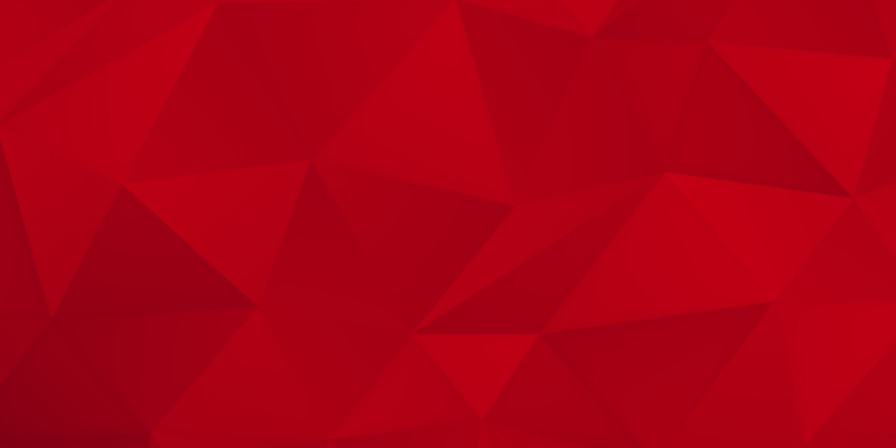
Reproduce this background procedurally as a Shadertoy shader.

```glsl
// Low-poly red backdrop: a triangular lattice with level rows and jittered
// corners. Each facet gets its own shade, a slight linear gradient and soft
// edge shadows; the lower left corner is darker.

#define CELL 0.37          // lattice step, in canvas heights
#define JITTER 0.58        // full range of corner displacement, in cells
#define FLIP_SHARE 0.18    // share of cells split along the long diagonal
#define SOFTNESS 0.003     // half width of facet edges, in canvas heights
#define SHADE_LOW 0.652    // red level of the darkest common facet
#define SHADE_HIGH 0.757   // red level of the brightest facet
#define GRADIENT 0.12      // shade change per canvas height inside a facet
#define EDGE_SHADOW 0.03   // strongest darkening along a facet edge
#define EDGE_FALL 75.0     // how fast edge shadows fade
#define CORNER_DARK 0.27   // darkening at the lower left corner
#define CORNER_FALL 3.2    // how fast that darkening fades
#define BLUE 0.078         // constant blue level

// Lattice to canvas: rows are level, each shifted by half a step
const mat2 LATTICE = CELL * mat2(1.0, 0.0, 0.5, 0.85);

float hash(vec2 p) {
    return fract(sin(dot(p, vec2(127.1, 311.7))) * 43758.5453);
}

// Jittered lattice corner, in canvas heights
vec2 corner(vec2 id) {
    return LATTICE * (id + JITTER * (vec2(hash(id), hash(id + 51.7)) - 0.5));
}

// Signed distance to the line a-b, positive on its left
float sideDistance(vec2 p, vec2 a, vec2 b) {
    vec2 e = b - a, q = p - a;
    return (e.x * q.y - e.y * q.x) / max(length(e), 1e-4);
}

// Red level of one facet at point p
float facetShade(vec2 p, vec2 centre, float inside, vec2 seed) {
    float shade = mix(SHADE_LOW, SHADE_HIGH, hash(seed));
    shade -= 0.07 * step(0.96, hash(seed + 9.2));
    float angle = 6.2832 * hash(seed + 3.1);
    shade += GRADIENT * dot(p - centre, vec2(cos(angle), sin(angle)));
    float shadow = hash(seed + 6.4);
    shade -= EDGE_SHADOW * shadow * shadow * exp(-max(inside, 0.0) * EDGE_FALL);
    return shade - CORNER_DARK * exp(-CORNER_FALL * length(mix(centre, p, 0.3)));
}

// Adds a counter-clockwise triangle: x sums weighted shade, y sums weight
void addFacet(inout vec2 total, vec2 p, vec2 a, vec2 b, vec2 c, vec2 seed, float soft) {
    float inside = min(sideDistance(p, a, b),
                       min(sideDistance(p, b, c), sideDistance(p, c, a)));
    float weight = smoothstep(-soft, soft, inside);
    float shade = facetShade(p, (a + b + c) / 3.0, inside, seed);
    total += weight * vec2(shade, 1.0);
}

void mainImage(out vec4 fragColor, in vec2 fragCoord) {
    vec2 p = fragCoord / iResolution.y;
    vec2 home = floor(inverse(LATTICE) * p);
    float soft = max(SOFTNESS, 0.75 / iResolution.y);

    // Blend the facets of all nearby cells
    vec2 total = vec2(0.0);
    for (int j = -1; j <= 1; j++) {
        for (int i = -1; i <= 1; i++) {
            vec2 id = home + vec2(i, j);
            vec2 a = corner(id);
            vec2 b = corner(id + vec2(1.0, 0.0));
            vec2 c = corner(id + vec2(1.0, 1.0));
            vec2 d = corner(id + vec2(0.0, 1.0));
            vec2 seedA = id + 17.3, seedB = id + 83.9;
            if (hash(id + 29.5) < FLIP_SHARE) {
                addFacet(total, p, a, b, c, seedA, soft);
                addFacet(total, p, a, c, d, seedB, soft);
            } else {
                addFacet(total, p, a, b, d, seedA, soft);
                addFacet(total, p, b, c, d, seedB, soft);
            }
        }
    }

    float red = total.x / max(total.y, 1e-4);
    fragColor = vec4(red, 0.0, BLUE, 1.0);
}
```
